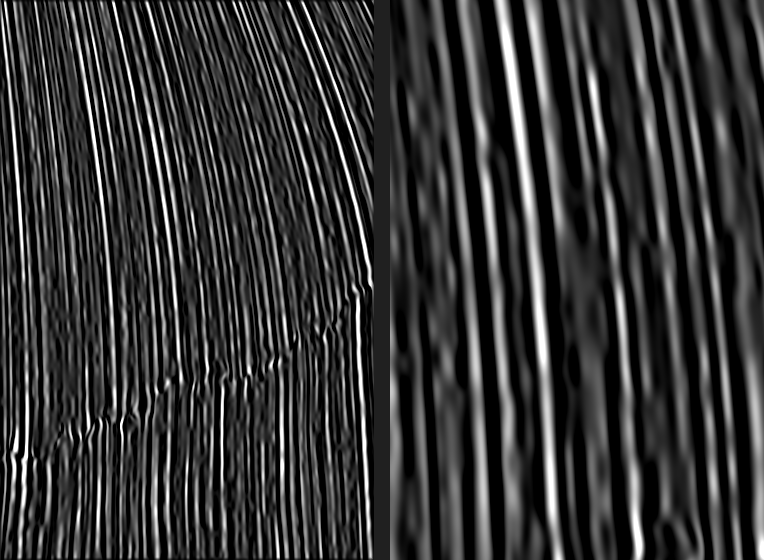
Left: the whole. Right: its middle third, enlarged.
Reproduce this texture procedurally as a Shadertoy shader.

```glsl
// Bent bundle of bright fibres on black, broken along a rising ragged fault.
// Each fibre is a ridge kernel with a slowly changing signed strength; the
// kernels are summed along curved streamlines above and below the fault.

#define STRAND_DENSITY 110.0  // strands per canvas height
#define MEAN_LEVEL 0.16       // grey level before clipping at black
#define CONTRAST 0.62         // gain on the summed strands
#define LONG_RATE 4.5         // strength changes along upper strands
#define SHORT_RATE 7.5        // strength changes along lower strands
#define GRAIN_RATE 55.0       // fine mottling along strands
#define GRAIN_AMOUNT 0.38
#define FAULT_WIDTH 0.028
#define FAULT_WOBBLE 0.005
#define EDGE_FADE 0.006

float hash(vec2 p) {
    vec3 q = fract(p.xyx * 0.1031);
    q += dot(q, q.yzx + 33.33);
    return fract((q.x + q.y) * q.z);
}

// Smooth value noise in -1..1
float noise(vec2 p) {
    vec2 cell = floor(p), f = fract(p);
    f = f * f * (3.0 - 2.0 * f);
    float low = mix(hash(cell), hash(cell + vec2(1, 0)), f.x);
    float high = mix(hash(cell + vec2(0, 1)), hash(cell + vec2(1, 1)), f.x);
    return 2.0 * mix(low, high, f.y) - 1.0;
}

// Sum of ridges with dark flanks; across picks the strand, along runs down it
float strands(float across, float along, float rate, float grain, float seed) {
    float x = across * STRAND_DENSITY;
    float base = floor(x);
    float sum = 0.0;
    for (int i = -3; i <= 3; i++) {
        float id = base + float(i) + seed;
        float phase = 19.0 * hash(vec2(id, 7.5));
        float center = base + float(i) + hash(vec2(id, 3.5));
        float width = mix(0.32, 0.54, hash(vec2(id, 11.5)));
        float strength = 0.8 * (2.0 * hash(vec2(id, 23.5)) - 1.0)
            + 0.9 * noise(vec2(id, along * rate + phase))
            + grain * noise(vec2(id + 500.0, along * GRAIN_RATE + phase));
        float t = (x - center) / width;
        sum += strength * (1.0 - t * t) * exp(-0.5 * t * t);
    }
    return sum;
}

// Streamlines fanning to the left with height, steeper slant at the right
float upperFlow(vec2 p) {
    float rise = p.y - 0.25;
    return (p.x + 0.21) * exp(0.375 * rise * rise);
}

// Nearly upright streamlines, leaning gently apart towards the base
float lowerFlow(vec2 p) {
    float sway = 0.003 * noise(p * vec2(14.0, 9.0) + 40.0);
    return p.x - p.y * (0.07 - 0.2 * p.x) + sway;
}

void mainImage(out vec4 fragColor, in vec2 fragCoord) {
    vec2 p = fragCoord / iResolution.y;
    vec2 size = iResolution.xy / iResolution.y;

    // Ragged fault curve and the disturbed band around it
    float fault = 0.19 + 0.2 * p.x + 0.35 * p.x * p.x
        + 0.022 * noise(vec2(p.x * 45.0, 5.0))
        + 0.022 * noise(vec2(p.x * 11.0, 9.0));
    float offset = p.y - fault;
    float band = exp(-offset * offset / (FAULT_WIDTH * FAULT_WIDTH));
    float wobble = FAULT_WOBBLE * band * noise(p * vec2(50.0, 38.0));
    float grain = mix(GRAIN_AMOUNT, 1.0, band);

    // Two strand fields joined at the fault with even contrast
    float upper = strands(upperFlow(p) + wobble, p.y, LONG_RATE, grain, 0.0);
    float lower = strands(lowerFlow(p) + wobble, p.y, SHORT_RATE, grain, 250.0);
    float above = smoothstep(-0.014, 0.014, offset);
    float field = mix(lower, upper, above)
        / sqrt(above * above + (1.0 - above) * (1.0 - above));

    // Clip to black and dim the thin outer rim
    float grey = clamp(MEAN_LEVEL + CONTRAST * field, 0.0, 1.0);
    vec2 rim = min(p, size - p);
    grey *= mix(0.35, 1.0, smoothstep(0.0, EDGE_FADE, min(rim.x, rim.y)));
    fragColor = vec4(vec3(grey), 1.0);
}
```
